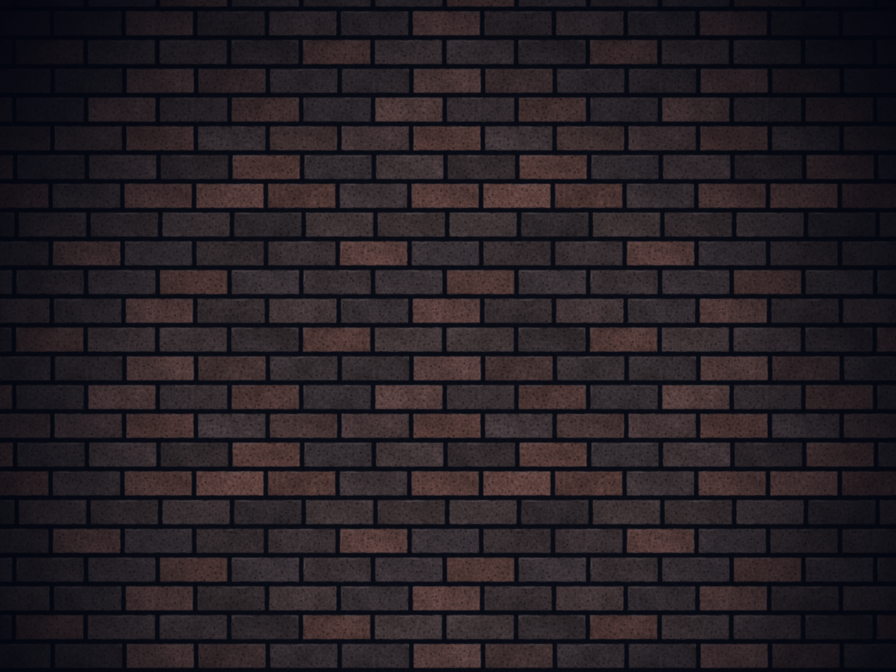
This texture is drawn by a WebGL 2 fragment shader. Its source:

```glsl
#version 300 es
precision highp float;

uniform vec2 u_resolution;
out vec4 outColor;

const float ROWS = 23.37;             // courses over the canvas height
const float BRICK_ASPECT = 2.495;     // brick pitch over course height
const vec2 TILE = vec2(4.0, 10.0);    // bricks and courses before the wall repeats
const vec2 JOINT = vec2(0.16, 0.17);  // mortar widths in course heights

const vec3 SHADOW = vec3(0.012, 0.020, 0.055);
const vec3 MORTAR = vec3(0.036, 0.043, 0.078);
const vec3 COOL_BRICK = vec3(0.195, 0.172, 0.190);
const vec3 BROWN_BRICK = vec3(0.250, 0.207, 0.212);
const vec3 RED_BRICK = vec3(0.340, 0.240, 0.228);
const vec3 WORN_EDGE = vec3(0.350, 0.315, 0.325);

float hash(vec2 p) {
    vec3 q = fract(p.xyx * vec3(0.1031, 0.1030, 0.0973));
    q += dot(q, q.yzx + 33.33);
    return fract((q.x + q.y) * q.z);
}

// Distance to the nearest scattered point
float cellular(vec2 p) {
    vec2 base = floor(p);
    float nearest = 2.0;
    for (int y = -1; y <= 1; y++) {
        for (int x = -1; x <= 1; x++) {
            vec2 cell = base + vec2(x, y);
            vec2 point = cell + vec2(hash(cell), hash(cell + 57.3));
            nearest = min(nearest, length(p - point));
        }
    }
    return nearest;
}

// Soft blotches from layered, turning sines, about -1 to 1
float layeredSines(vec2 p) {
    float sum = 0.0;
    float weight = 0.5;
    for (int i = 0; i < 4; i++) {
        sum += weight * sin(p.x + 1.3 * sin(p.y)) * cos(p.y + 0.7 * sin(p.x));
        p = mat2(1.4, 1.1, -1.1, 1.4) * p + 2.7;
        weight *= 0.6;
    }
    return sum;
}

float roundedBox(vec2 p, vec2 halfSize, float radius) {
    vec2 q = abs(p) - halfSize + radius;
    return length(max(q, 0.0)) + min(max(q.x, q.y), 0.0) - radius;
}

vec3 brickTone(vec2 id) {
    float red = smoothstep(0.62, 0.95, hash(id + 11.7));
    vec3 tone = mix(COOL_BRICK, BROWN_BRICK, hash(id + 4.1));
    return mix(tone, RED_BRICK, red) * mix(0.88, 1.10, hash(id + 29.5));
}

// Stains, grain and pale rubbed edges on one brick face
vec3 brickFace(vec2 id, vec2 local, vec2 surface, float depth) {
    vec3 color = brickTone(id);
    color *= 1.0 + 0.17 * layeredSines(surface * 1.9 + hash(id) * 20.0);
    float grain = cellular(surface * 9.0);
    color *= 0.86 + 0.30 * grain;
    color *= mix(0.78, 1.0, smoothstep(0.08, 0.24, cellular(surface * 3.7 + 8.0)));

    float rim = 1.0 - smoothstep(0.02, 0.10, depth);
    float lit = smoothstep(-0.1, 0.4, local.y - 0.12 * local.x);
    float wear = smoothstep(-0.2, 0.6, layeredSines(surface * 3.1 + 5.0));
    return mix(color, WORN_EDGE, rim * lit * wear * 0.55);
}

vec3 wall(vec2 p, float pixel) {
    float course = floor(p.y);
    float tileCourse = mod(course, TILE.y);
    float stagger = 0.5 * (1.0 - mod(course, 2.0));
    float shift = 0.05 * (hash(vec2(tileCourse, 71.0)) - 0.5);
    float along = p.x / BRICK_ASPECT - stagger - shift;

    vec2 pitch = vec2(BRICK_ASPECT, 1.0);
    vec2 local = (fract(vec2(along, p.y)) - 0.5) * pitch;
    vec2 id = mod(vec2(floor(along), course), TILE);
    vec2 surface = local + (id + 1.0) * pitch;

    float edge = roundedBox(local, 0.5 * (pitch - JOINT), 0.04);
    edge += 0.014 * layeredSines(surface * 8.0);
    float softness = max(pixel, 0.04);
    float mask = 1.0 - smoothstep(-softness, softness, edge);

    vec3 mortar = MORTAR * (0.85 + 0.35 * cellular(surface * 7.0));
    return mix(mortar, brickFace(id, local, surface, -edge), mask);
}

// Light pool, strongest a little below the middle
float lightPool(vec2 uv) {
    vec2 offset = (uv - vec2(0.5, 0.4)) * vec2(2.0, 1.4);
    return 1.0 - smoothstep(0.4, 1.4, length(offset));
}

void main() {
    vec2 uv = gl_FragCoord.xy / u_resolution;
    vec2 canvas = gl_FragCoord.xy / u_resolution.y;
    vec2 origin = vec2(0.0226, 0.0026);
    vec3 color = wall((canvas - origin) * ROWS, ROWS / u_resolution.y);
    outColor = vec4(mix(SHADOW, color, lightPool(uv)), 1.0);
}
```
